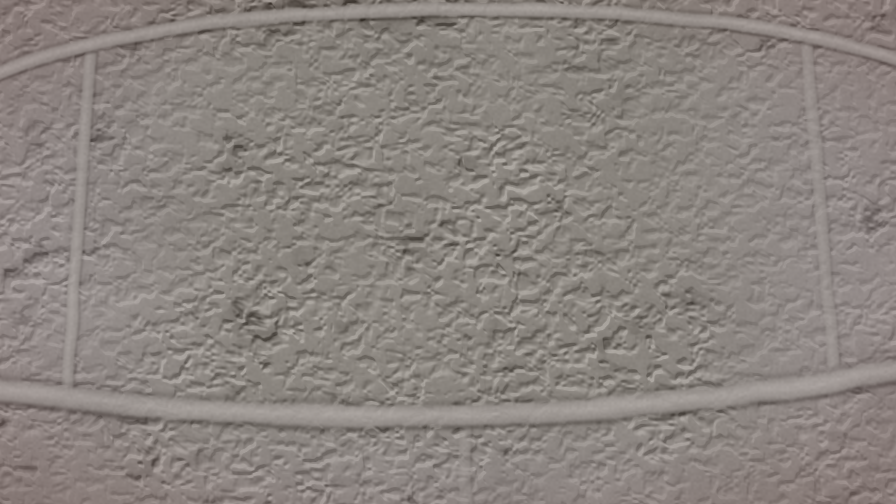
Write a Shadertoy shader that draws this texture.

```glsl
// Painted concrete block wall: one large pitted block framed by bowed, rounded mortar joints.

const vec3 PAINT = vec3(0.535, 0.515, 0.490);
const vec3 EDGE_PAINT = vec3(0.575, 0.545, 0.540);
const vec3 MORTAR = vec3(0.595, 0.570, 0.555);
const vec3 CORNER_TINT = vec3(0.47, 0.39, 0.37);
const vec2 GRAIN_SCALE = vec2(50.0, 66.0);      // pits per canvas height
const vec2 LIGHT_STEP = vec2(-0.0025, 0.0055);  // offset towards the light
const float RELIEF = 0.19;
const float TOP_HALF_WIDTH = 0.015;
const float BOTTOM_HALF_WIDTH = 0.023;
const float SIDE_HALF_WIDTH = 0.013;

float hash(vec2 p) {
    vec3 q = fract(vec3(p.xyx) * 0.1031);
    q += dot(q, q.yzx + 33.33);
    return fract((q.x + q.y) * q.z);
}

float noise(vec2 p) {
    vec2 i = floor(p), f = fract(p);
    f = f * f * (3.0 - 2.0 * f);
    return mix(mix(hash(i), hash(i + vec2(1, 0)), f.x),
               mix(hash(i + vec2(0, 1)), hash(i + vec2(1, 1)), f.x), f.y);
}

float fbm(vec2 p) {
    float sum = 0.0, amplitude = 0.5;
    for (int i = 0; i < 4; i++) {
        sum += amplitude * noise(p);
        p = mat2(1.6, 1.2, -1.2, 1.6) * p + 17.3;
        amplitude *= 0.5;
    }
    return sum / 0.9375;
}

// Flat plateaus broken by irregular pits
float blockHeight(vec2 p) {
    vec2 q = p * GRAIN_SCALE;
    q += 0.8 * vec2(noise(q * 0.6 + 9.0), noise(q * 0.6 + 41.0));
    float grain = 0.65 * noise(q) + 0.35 * noise(q * 2.1 + 7.0);
    return smoothstep(0.2, 0.62, grain) + 0.25 * grain;
}

// Centre lines of the two bowed bed joints
float topJoint(float x) {
    float d = (x - 0.93) * (x - 0.93);
    return 0.981 - 0.09 * d - 0.06 * d * d;
}

float bottomJoint(float x) {
    return 0.174 + 0.088 * (x - 0.77) * (x - 0.77);
}

float bead(float t) {
    return 1.0 - smoothstep(0.65, 1.15, abs(t));
}

float ridge(float t, float center, float width) {
    float d = (t - center) / width;
    return exp(-d * d);
}

// Rounded bead: bright crown, shadowed lower lip, faint upper crease
float beadShade(float t) {
    return 0.065 * ridge(t, 0.15, 0.5) - 0.13 * ridge(t, -1.05, 0.28)
         - 0.06 * ridge(t, 1.15, 0.3);
}

// Shallow upright joint, lit from the left
float sideShade(float t) {
    return 0.04 * ridge(t, -0.2, 0.5) - 0.07 * ridge(t, 1.0, 0.3)
         - 0.025 * ridge(t, -1.1, 0.3);
}

void mainImage(out vec4 fragColor, in vec2 fragCoord) {
    vec2 p = fragCoord / iResolution.y;
    float aspect = iResolution.x / iResolution.y;
    vec2 centered = vec2(p.x / aspect, p.y) * 2.0 - 1.0;

    // Joint coordinates, with hand-tooled wobble
    float wobble = 0.006 * (noise(p * 14.0) - 0.5);
    float top = (p.y - topJoint(p.x) + wobble) / TOP_HALF_WIDTH;
    float bottom = (p.y - bottomJoint(p.x) + wobble) / BOTTOM_HALF_WIDTH;
    float left = (p.x - mix(0.116, 0.188, p.y) + wobble) / SIDE_HALF_WIDTH;
    float right = (p.x - mix(1.676, 1.594, p.y) + wobble) / SIDE_HALF_WIDTH;
    float lower = (p.x - 0.923 + wobble) / SIDE_HALF_WIDTH;
    float inCourse = smoothstep(0.6, 1.4, bottom) * smoothstep(0.6, 1.4, -top);
    float below = smoothstep(0.6, 1.4, -bottom);

    float bed = max(bead(top), bead(bottom));
    float sides = max(bead(left), 0.75 * bead(right)) * inCourse;
    sides = max(sides, 0.55 * bead(lower) * below);
    float mortar = max(bed, sides);

    // Broad paint tone and lens falloff
    float edge = smoothstep(0.35, 1.0, abs(centered.x));
    edge = max(edge, 0.7 * smoothstep(0.45, 1.0, -centered.y));
    vec3 color = mix(PAINT, EDGE_PAINT, edge);
    float corner = smoothstep(0.8, 1.4, length(centered));
    color = mix(color, CORNER_TINT, 0.45 * corner);
    color = mix(color, MORTAR, 0.65 * mortar * (1.0 - 0.5 * corner));
    color += 0.05 * (fbm(p * 5.0) - 0.5);

    // Pitted relief, rougher in patches and smooth over mortar
    float patches = smoothstep(0.25, 0.75, fbm(p * 6.0 + 30.0));
    float roughness = mix(0.6, 1.25, patches) * mix(1.0, 0.7, edge);
    roughness *= 1.0 - 0.85 * mortar;
    float height = blockHeight(p);
    float slope = height - blockHeight(p + LIGHT_STEP);
    color += RELIEF * roughness * clamp(slope, -0.65, 0.55);

    // Sparse deep crevices
    float crevice = smoothstep(0.64, 0.76, fbm(p * vec2(15.0, 22.0) + 4.0));
    color -= 0.12 * crevice * patches * (1.0 - mortar) * (1.2 - 0.6 * height);

    // Joint modelling and fine speckle
    float sideLight = sideShade(left) + 0.6 * sideShade(right);
    color += beadShade(top) + beadShade(bottom) + sideLight * inCourse;
    color += 0.5 * sideShade(lower) * below;
    color += 0.025 * (noise(p * 190.0) - 0.5);

    fragColor = vec4(clamp(color, 0.0, 1.0), 1.0);
}
```
